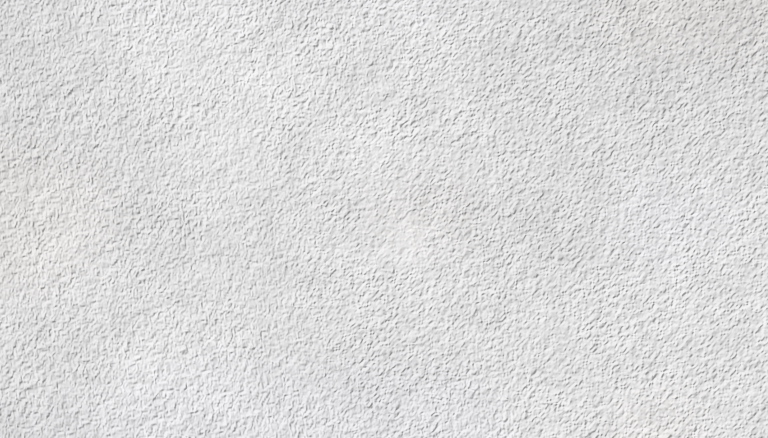
This texture is drawn by a Shadertoy shader. Its source:

```glsl
// Draws a white stucco wall with fine, raked plaster grain lit from the upper left.

float hash(vec2 p) {
    vec3 q = fract(p.xyx * vec3(0.1031, 0.1030, 0.0973));
    q += dot(q, q.yzx + 33.33);
    return fract((q.x + q.y) * q.z);
}

// Smooth value noise, centred on zero
float noise(vec2 p) {
    vec2 cell = floor(p), f = fract(p);
    f = f * f * (3.0 - 2.0 * f);
    float low = mix(hash(cell), hash(cell + vec2(1, 0)), f.x);
    float high = mix(hash(cell + vec2(0, 1)), hash(cell + vec2(1, 1)), f.x);
    return mix(low, high, f.y) - 0.5;
}

// Coordinates squeezed along one trowel direction
vec2 raked(vec2 p, float angle) {
    vec2 along = vec2(cos(angle), sin(angle));
    return vec2(dot(p, along) * 0.76, dot(p, vec2(-along.y, along.x)));
}

float grain(vec2 p, float angle) {
    vec2 q = raked(p, angle);
    return noise(q * 232.0 + 40.0) + 0.8 * noise(q * 127.0 + 90.0);
}

// Plaster height: steep strokes blended with diagonal ones
float plasterHeight(vec2 p, float diagonal) {
    vec2 warp = vec2(noise(p * 95.0 + 7.0), noise(p * 95.0 + 61.0));
    p += 0.004 * warp;
    float h = mix(grain(p, 1.75), grain(p + 5.0, 0.85), diagonal);
    return h / length(vec2(diagonal, 1.0 - diagonal));
}

vec3 stucco(vec2 p) {
    // Emboss the height field toward the light
    float diagonal = smoothstep(0.1, 1.3, p.x + 0.9 * noise(p * 3.5));
    vec2 towardLight = vec2(-0.0023, 0.0023);
    float relief = plasterHeight(p, diagonal) - plasterHeight(p + towardLight, diagonal);

    // Uneven roughness, with one small rubbed spot
    float spot = length((p - vec2(0.92, 0.47)) * vec2(1.0, 1.2));
    float rubbed = 1.0 - smoothstep(0.03, 0.10, spot + 0.10 * noise(p * 40.0));
    float roughness = (1.0 + 0.4 * noise(p * 14.0)) * (1.0 - 0.4 * rubbed);
    float x = clamp(relief / 0.225 * roughness, -3.2, 2.2);

    // Shadows fall deeper than highlights rise
    float tone = 0.882 + 0.056 * x - 0.012 * x * x;

    // Clustered pits, broad stains and darker outer corners
    tone += 0.038 * noise(raked(p, 0.9) * 55.0 + 17.0);
    tone += 0.022 * noise(raked(p, 1.2) * 20.0 + 31.0);
    float stain = noise(p * 2.3 + 3.0) + 0.7 * noise(p * 6.0 + 11.0);
    tone += 0.042 * stain + 0.026 * rubbed;
    tone -= 0.036 * smoothstep(0.5, 1.3, length(p - vec2(0.9, 0.35)));

    // Faint warm and cool areas
    float warmth = noise(p * 2.0 + 23.0);
    vec3 tint = vec3(1.002, 0.998, 1.000) + warmth * vec3(0.006, 0.002, -0.014);
    return tone * tint;
}

void mainImage(out vec4 fragColor, in vec2 fragCoord) {
    // Four samples per pixel keep the grain smooth
    vec3 color = vec3(0);
    for (int i = 0; i < 4; i++) {
        vec2 offset = vec2(i % 2, i / 2) * 0.5 - 0.25;
        color += stucco((fragCoord + offset) / iResolution.y);
    }
    fragColor = vec4(color / 4.0, 1.0);
}
```
